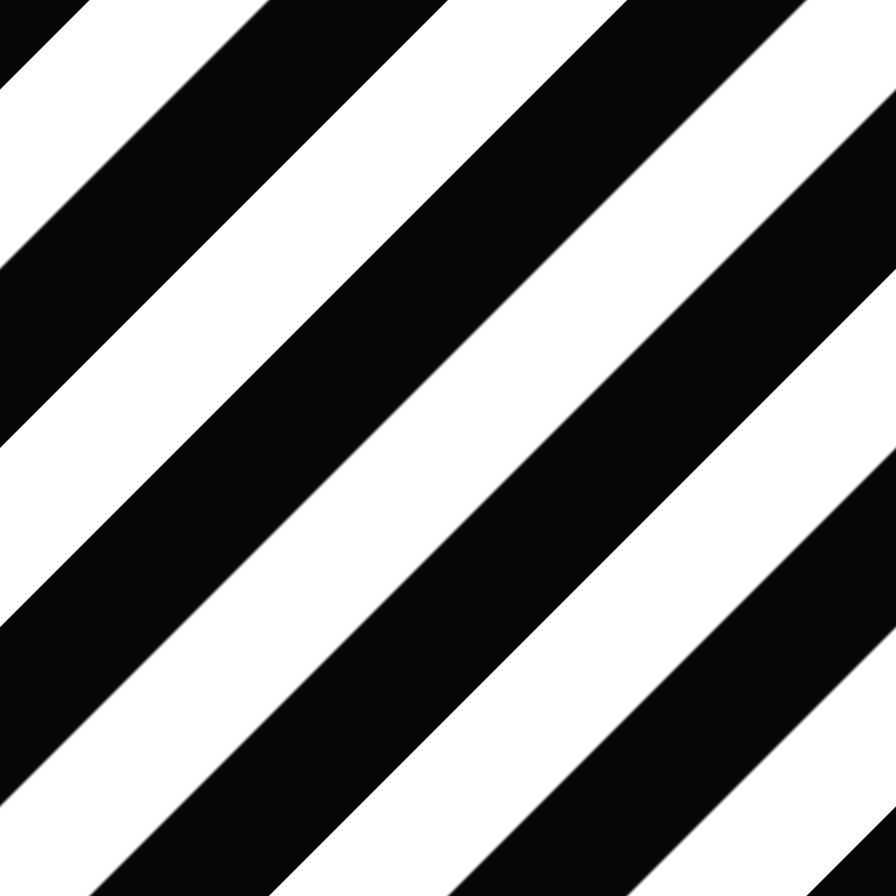
Write a WebGL 2 fragment shader that draws this pattern.

```glsl
#version 300 es
precision highp float;

uniform vec2 u_resolution;
out vec4 fragColor;

const vec3 INK = vec3(0.02, 0.024, 0.032);
const vec3 PAPER = vec3(1.0);
const float PERIOD = 0.4;       // one dark and one light band, along x
const float SOFT_EDGE = 0.004;  // half width of a blurred edge

// Signed offset from the nearest band edge: negative inside a dark band
float bandOffset(float across, float period) {
    float fromCentre = abs(fract(across / period + 0.5) - 0.5) * period;
    return fromCentre - 0.25 * period;
}

// Uneven wear: 1 for a blurred edge, 0 for a crisp one
float edgeWear(float across, float period) {
    float edgeIndex = floor(across / (0.5 * period));
    float wave = cos(1.9 * (edgeIndex - 4.5) + 0.5);
    return smoothstep(-0.2, 0.1, wave);
}

void main() {
    vec2 uv = gl_FragCoord.xy / u_resolution;
    float pixel = 1.0 / min(u_resolution.x, u_resolution.y);

    // Diagonal coordinate, zero at the upper left corner
    float across = uv.x + 1.0 - uv.y;

    // Crisp edges span a pixel; worn ones spread further
    float blur = max(pixel, SOFT_EDGE * edgeWear(across, PERIOD));
    float light = smoothstep(-blur, blur, bandOffset(across, PERIOD));

    fragColor = vec4(mix(INK, PAPER, light), 1.0);
}
```
